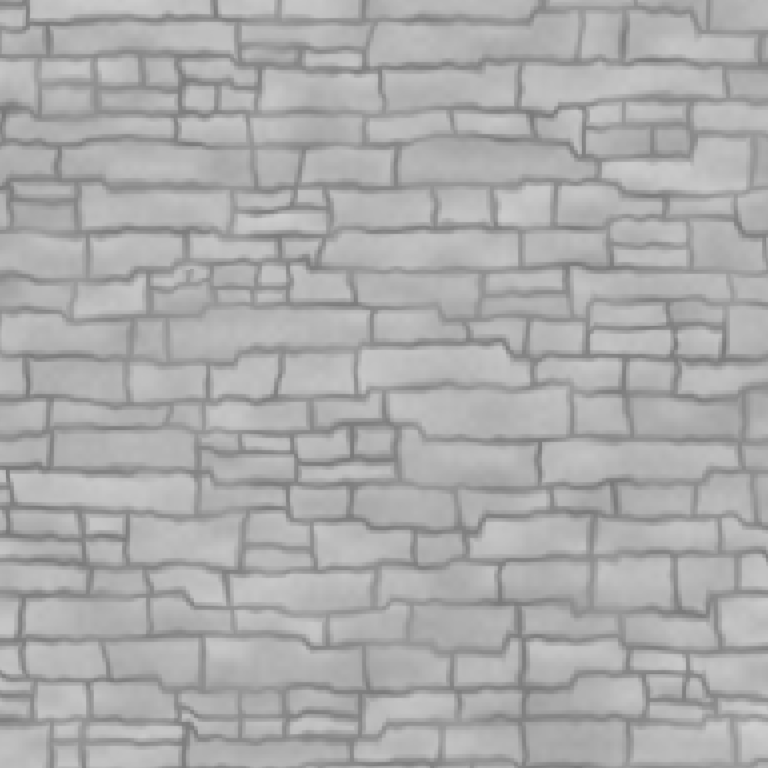
Give the GLSL for this texture, as a WebGL 2 fragment shader.

```glsl
#version 300 es
precision highp float;

uniform vec2 u_resolution;
out vec4 fragColor;

// Layout, in canvas units unless noted
const float ROWS = 18.5;           // courses over the height
const float STONES = 9.0;          // upright joints per course
const float STEPS = 6.0;           // steps of each bed joint over the width
const float ROW_JITTER = 0.54;     // in course heights
const float JOINT_JITTER = 0.74;   // in stone widths
const float JOINT_TILT = 0.007;
const float JOINT_DROP = 0.3;      // share of odd joints left out
const float SPLIT_HEIGHT = 1.12;   // courses; taller stones may be split
const float CORNER_MIN = 0.004;
const float CORNER_MAX = 0.013;
const float WARP = 0.011;
const float ROUGHNESS = 0.006;
const float CHIP_GRID = 192.0;     // coarse grid that chips the edges
const float CHIP_SOFTNESS = 0.25;  // in grid cells

// Tones
const float EDGE_INNER = -0.0022;
const float EDGE_OUTER = 0.0108;
const float MORTAR_TONE = 0.53;
const float MORTAR_VARIATION = 0.15;
const float STONE_TONE = 0.719;
const float STONE_VARIATION = 0.06;
const float BROAD_VARIATION = 0.06;
const float MOTTLE = 0.09;
const float GRAIN = 0.025;
const float TOP_LIGHT = 0.024;

float hash(ivec2 cell, int seed) {
    uvec2 q = uvec2(cell) * uvec2(1597u, 3571u);
    uint n = q.x ^ (q.y * 2729u) ^ (uint(seed) * 9277u);
    n = n * 747796405u + 2891336453u;
    n = ((n >> ((n >> 28u) + 4u)) ^ n) * 277803737u;
    n = (n >> 22u) ^ n;
    return float(n >> 8u) / 16777216.0;
}

float noise(vec2 p, int seed) {
    ivec2 i = ivec2(floor(p));
    vec2 f = fract(p);
    f = f * f * (3.0 - 2.0 * f);
    float low = mix(hash(i, seed), hash(i + ivec2(1, 0), seed), f.x);
    float high = mix(hash(i + ivec2(0, 1), seed), hash(i + ivec2(1, 1), seed), f.x);
    return mix(low, high, f.y);
}

vec2 noise2(vec2 p, int seed) {
    return vec2(noise(p, seed), noise(p, seed + 1)) - 0.5;
}

// Gathers coordinates around grid nodes, with soft transitions
vec2 chip(vec2 p) {
    vec2 g = p * CHIP_GRID;
    vec2 f = smoothstep(0.5 - CHIP_SOFTNESS, 0.5 + CHIP_SOFTNESS, fract(g));
    return (floor(g) + f) / CHIP_GRID;
}

// Stepped height of the bed joint below a course, in course heights
float bedLine(int row, float x) {
    float s = x * STEPS + 10.0 * hash(ivec2(row, 0), 1);
    ivec2 cell = ivec2(int(floor(s)), row);
    float center = mix(0.15, 0.85, hash(cell, 2));
    float ramp = smoothstep(center - 0.05, center + 0.05, fract(s));
    float level = mix(hash(cell, 3), hash(cell + ivec2(1, 0), 3), ramp);
    return float(row) + ROW_JITTER * (level - 0.5);
}

// Distance to a bed joint, corrected for its slope
float bedDistance(int row, vec2 p) {
    float e = 0.002;
    float slope = (bedLine(row, p.x + e) - bedLine(row, p.x - e)) / (2.0 * e * ROWS);
    return abs(p.y - bedLine(row, p.x) / ROWS) * inversesqrt(1.0 + slope * slope);
}

// Position of the upright joint at the left of a stone
float jointX(int index, int row, float height) {
    ivec2 cell = ivec2(index, row);
    float shift = hash(ivec2(row, 7), 4) + JOINT_JITTER * (hash(cell, 5) - 0.5);
    float tilt = JOINT_TILT * (hash(cell, 6) - 0.5) * 2.0;
    return (float(index) + shift) / STONES + tilt * (height - 0.5);
}

bool isDropped(int index, int row) {
    return (index & 1) == 1 && hash(ivec2(index, row), 7) < JOINT_DROP;
}

void main() {
    vec2 uv = chip(gl_FragCoord.xy / u_resolution);
    vec2 p = uv + WARP * noise2(uv * 12.0, 20) + ROUGHNESS * noise2(uv * 60.0, 22);

    // Course holding this point
    int row = int(floor(p.y * ROWS));
    if (p.y * ROWS < bedLine(row, p.x)) row--;
    else if (p.y * ROWS >= bedLine(row + 1, p.x)) row++;
    float bottom = bedLine(row, p.x);
    float top = bedLine(row + 1, p.x);
    float height = (p.y * ROWS - bottom) / (top - bottom);

    // Stone within the course
    int first = int(floor(p.x * STONES - hash(ivec2(row, 7), 4)));
    if (p.x < jointX(first, row, height)) first--;
    else if (p.x >= jointX(first + 1, row, height)) first++;
    if (isDropped(first, row)) first--;
    int last = first + 1;
    if (isDropped(last, row)) last++;
    float left = jointX(first, row, height);
    float right = jointX(last, row, height);
    ivec2 stone = ivec2(first, row);

    // Distances to the joints; tall stones may break into smaller ones
    float bedGap = min(bedDistance(row, p), bedDistance(row + 1, p));
    float sideGap = min(p.x - left, right - p.x);
    float middle = 0.5 * (jointX(first, row, 0.5) + jointX(last, row, 0.5));
    float tallness = bedLine(row + 1, middle) - bedLine(row, middle);
    int part = 0;
    if (tallness > SPLIT_HEIGHT && hash(stone, 8) > 0.45) {
        float cut = mix(0.38, 0.62, hash(stone, 9));
        bedGap = min(bedGap, abs(height - cut) * (top - bottom) / ROWS);
        part = height > cut ? 1 : 0;
        height = part == 1 ? (height - cut) / (1.0 - cut) : height / cut;
        if (right - left > 0.08 && hash(stone, 14 + part) > 0.4) {
            float seam = mix(left, right, mix(0.35, 0.65, hash(stone, 16 + part)));
            sideGap = min(sideGap, abs(p.x - seam));
            part += p.x > seam ? 2 : 0;
        }
    }

    // Rounded outline with joints of uneven width
    float radius = mix(CORNER_MIN, CORNER_MAX, hash(stone, 40 + part));
    vec2 gap = vec2(1.1 * sideGap, 0.95 * bedGap);
    float nearest = min(gap.x, gap.y);
    float depth = radius - length(max(radius - gap, 0.0)) + max(nearest - radius, 0.0);
    depth = max(depth, 0.0) * mix(0.75, 1.3, noise(uv * 16.0, 34));

    // Stone face: own tone, mottling, grain and light from above
    float face = STONE_TONE + STONE_VARIATION * (hash(stone, 50 + part) - 0.5);
    face += BROAD_VARIATION * (noise(uv * 6.0, 35) - 0.5);
    face += MOTTLE * (noise(uv * vec2(17.0, 32.0), 30) - 0.5);
    face += GRAIN * (noise(uv * 96.0, 31) - 0.5);
    face += TOP_LIGHT * (height - 0.5);

    // Mortar, in places almost flush with the stones
    float mortar = MORTAR_TONE + MORTAR_VARIATION * (noise(uv * 20.0, 33) - 0.5);
    float tone = mix(mortar, face, smoothstep(EDGE_INNER, EDGE_OUTER, depth));
    fragColor = vec4(vec3(tone), 1.0);
}
```
